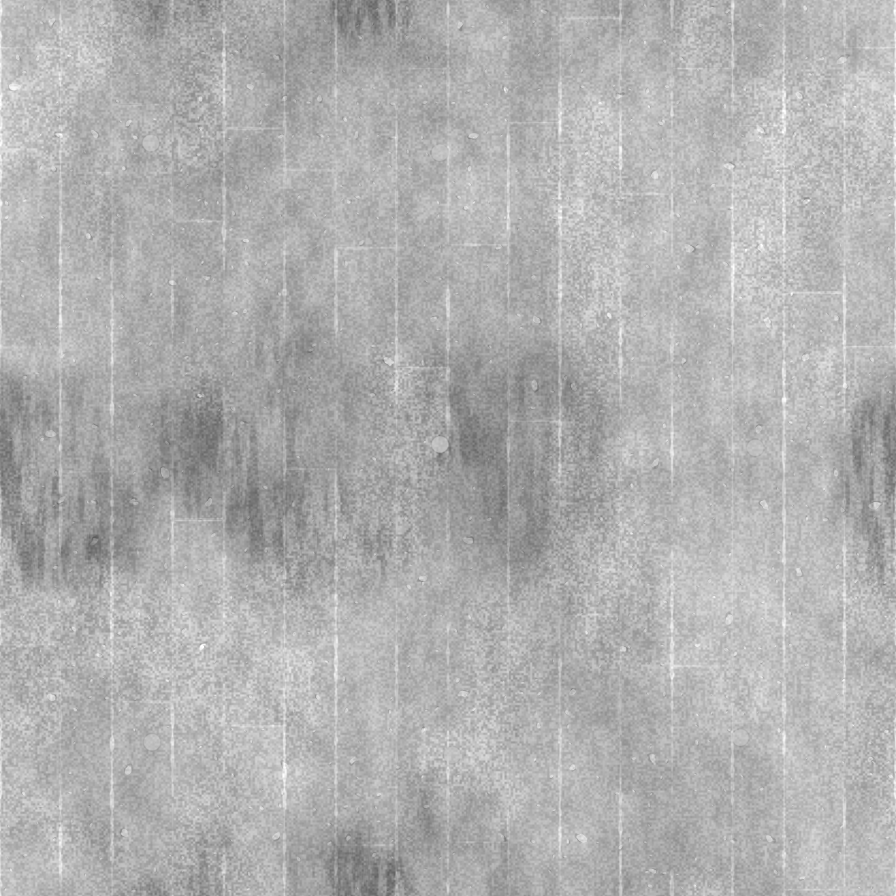
Reproduce this texture procedurally as a Shadertoy shader.

```glsl
// Worn grey concrete cast against staggered boards, with pale seams, plugs, chips and dark stains.
#define PAIRS 8.0           // wide + narrow board pairs across
#define ROWS 3.0            // board lengths down
#define SPLIT 0.54          // share of a pair taken by the wide board
#define SEAM_HALF 0.0010    // half width of a seam
#define PLUG_RADIUS 0.0093
#define BASE_TONE 0.702
#define PLUG_TONE 0.77
#define STAIN_DEPTH 0.17
#define GRAIN_DEPTH 0.13
#define CHIP_LIGHT 0.11

// Joint offset of each board column, in board lengths from the top
const float jointPhase[16] = float[16](
    0.16, 0.58, 0.35, 0.74, 0.43, 0.57, 0.83, 0.23,
    0.82, 0.41, 0.06, 0.65, 0.23, 0.42, 0.98, 0.16);

float hash(vec2 p) {
    vec3 q = fract(vec3(p.xyx) * 0.1031);
    q += dot(q, q.yzx + 33.33);
    return fract((q.x + q.y) * q.z);
}

// Value noise that wraps over the unit square
float noise(vec2 uv, vec2 freq, float seed) {
    vec2 p = uv * freq, i = floor(p), f = fract(p);
    f = f * f * (3.0 - 2.0 * f);
    vec2 a = mod(i, freq) + seed, b = mod(i + 1.0, freq) + seed;
    return mix(mix(hash(a), hash(vec2(b.x, a.y)), f.x),
               mix(hash(vec2(a.x, b.y)), hash(b), f.x), f.y);
}

float fbm(vec2 uv, vec2 freq, float seed) {
    float sum = 0.0, amp = 0.533;
    for (int k = 0; k < 4; k++) {
        sum += amp * noise(uv, freq, seed + float(k) * 17.0);
        freq *= 2.0;
        amp *= 0.5;
    }
    return sum;
}

// Antialiased coverage of a signed distance
float cover(float d) {
    float px = 1.0 / iResolution.y;
    return 1.0 - smoothstep(-px, px, d);
}

// Raised flecks, one at most per cell, each with a shadow
float chips(vec2 uv, float cells, float density, float seed) {
    vec2 id = floor(uv * cells);
    vec2 key = id + seed;
    if (hash(key) > density) return 0.0;
    vec2 centre = id + 0.3 + 0.4 * vec2(hash(key + 7.1), hash(key + 13.7));
    vec2 q = uv * cells - centre;
    float angle = 6.283 * hash(key + 23.3);
    vec2 axis = vec2(cos(angle), sin(angle));
    q = vec2(dot(q, axis), dot(q, vec2(-axis.y, axis.x)) * 1.7);
    float radius = mix(0.06, 0.16, pow(hash(key + 31.9), 2.0));
    float ragged = (noise(uv, vec2(260.0), seed) - 0.5) * 0.10;
    float light = cover((length(q) + ragged - radius) / cells);
    float shadow = cover((length(q + vec2(0.05, 0.06)) + ragged - radius) / cells);
    return light - 0.8 * shadow * (1.0 - light);
}

void mainImage(out vec4 fragColor, in vec2 fragCoord) {
    vec2 uv = fragCoord / iResolution.xy;
    float down = 1.0 - uv.y;

    // Board layout: long seams and staggered end joints
    float wobble = (noise(uv, vec2(40.0, 150.0), 3.0) - 0.5) * 0.0022;
    float pair = uv.x * PAIRS, f = fract(pair);
    float column = 2.0 * floor(pair) + step(SPLIT, f);
    float seamDist = min(min(f, 1.0 - f), abs(f - SPLIT)) / PAIRS;
    float along = down * ROWS - jointPhase[int(mod(column, 16.0))];
    float joint = floor(along + 0.5);
    float jointDist = abs(along - joint) / ROWS;

    // Concrete body: board tone, clouds, mottling and grain
    float streak = fbm(uv, vec2(110.0, 18.0), 41.0);
    float grain = noise(uv, vec2(420.0), 5.0) - 0.5;
    float tone = BASE_TONE + 0.03 * (hash(vec2(column, floor(along)) + 61.0) - 0.5);
    tone += 0.20 * (fbm(uv, vec2(5.0, 4.0), 71.0) - 0.5);
    tone += 0.13 * (fbm(uv, vec2(40.0, 30.0), 83.0) - 0.5);
    tone += 0.08 * (streak - 0.5) + GRAIN_DEPTH * grain;

    // Pale scuffs and dark, vertically streaked stains
    float scuff = smoothstep(0.48, 0.70, fbm(uv, vec2(9.0, 7.0), 97.0));
    tone += scuff * (0.035 + 0.08 * grain);
    float stain = smoothstep(0.50, 0.78, fbm(uv, vec2(5.0, 4.0), 113.0));
    tone -= STAIN_DEPTH * stain * mix(0.35, 1.3, smoothstep(0.35, 0.68, streak));

    // Seams, broken up by wear; one joint in three is nearly lost
    float wear = smoothstep(0.25, 0.75, fbm(uv, vec2(16.0, 12.0), 131.0));
    float flake = 0.45 + 0.75 * noise(uv, vec2(150.0), 139.0);
    float hidden = mod(column, 2.0) < 0.5 ? 1.0 : 2.0;
    float jointGain = mod(joint, ROWS) == hidden ? 0.15 : 0.85;
    float seam = cover(abs(seamDist + wobble) - SEAM_HALF * (0.6 + wear));
    float endSeam = cover(abs(jointDist + wobble) - SEAM_HALF) * jointGain;
    tone += 0.13 * flake * max(seam * (0.25 + wear), endSeam * (0.5 + 0.5 * wear));

    // Chips in two sizes
    tone += CHIP_LIGHT * (chips(uv, 56.0, 0.28, 151.0) + chips(uv, 24.0, 0.20, 173.0));

    // Round plugs on a loose grid, one left out, each with a short drip
    vec2 cell = floor(vec2(uv.x, down) * 3.0);
    vec2 jitter = vec2(hash(cell + 191.0), hash(cell + 211.0)) - 0.5;
    vec2 q = vec2(uv.x, down) - (cell + 0.5) / 3.0 - 0.022 * jitter;
    float present = cell == vec2(0.0, 1.0) ? 0.0 : 1.0;
    float plugDist = length(q) - PLUG_RADIUS;
    float drip = smoothstep(0.009, 0.0, abs(q.x)) * smoothstep(0.04, 0.0, q.y) * step(0.0, q.y);
    tone -= present * (0.07 * drip * streak + 0.05 * cover(abs(plugDist) - 0.001));
    tone = mix(tone, PLUG_TONE + 0.06 * grain, 0.85 * present * cover(plugDist));

    fragColor = vec4(vec3(clamp(tone, 0.0, 1.0)), 1.0);
}
```
